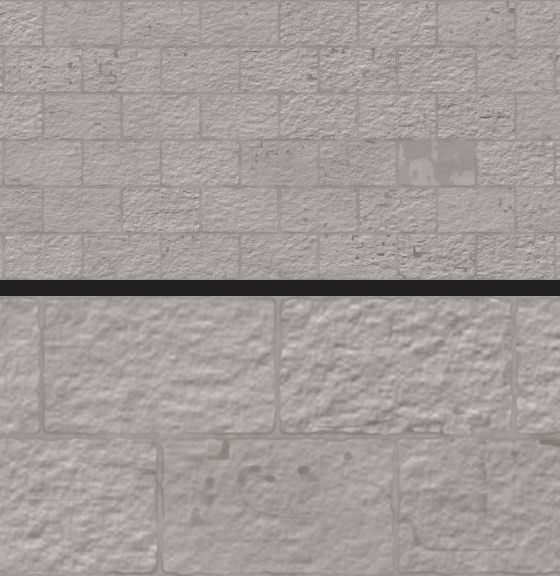
Top, the full canvas; bottom, a detail of the centre.
Write a Shadertoy shader that draws this texture.

```glsl
// Wall of grey hewn stone blocks in a running bond with thin mortar joints.
// A noise height field, reseeded for every block, is lit from the upper left;
// box distances give the joints, and hashes vary tone, roughness and pitting.

#define ROWS 6.0
#define BLOCK_WIDTH 0.28125
#define FIRST_JOINT 0.013
#define JOINT_HALF 0.0038
#define RELIEF 0.42
#define STONE_COLOR vec3(0.654, 0.636, 0.628)
#define MORTAR_COLOR vec3(0.628, 0.610, 0.600)
#define SHADOW_COLOR vec3(0.43, 0.41, 0.39)
#define PALE_COLOR vec3(0.71, 0.69, 0.68)
#define SMOOTH_BLOCK vec2(5.0, 2.0)

float hash(vec2 p) {
    vec3 q = fract(vec3(p.xyx) * 0.1031);
    q += dot(q, q.yzx + 33.33);
    return fract((q.x + q.y) * q.z);
}

float noise(vec2 p) {
    vec2 i = floor(p), f = fract(p);
    f = f * f * (3.0 - 2.0 * f);
    return mix(mix(hash(i), hash(i + vec2(1, 0)), f.x),
               mix(hash(i + vec2(0, 1)), hash(i + vec2(1, 1)), f.x), f.y);
}

float fbm(vec2 p) {
    float sum = 0.0, amplitude = 0.5;
    for (int i = 0; i < 4; i++) {
        sum += amplitude * noise(p);
        p = mat2(1.6, 1.2, -1.2, 1.6) * p + 17.3;
        amplitude *= 0.5;
    }
    return sum;
}

// Chiselled surface: bumps slightly longer than tall, plus uneven ledges
float stoneHeight(vec2 p, float ledges) {
    float bumps = 0.50 * noise(p * vec2(48.0, 72.0))
                + 0.32 * noise(p * vec2(95.0, 130.0) + 31.0)
                + 0.18 * noise(p * vec2(210.0, 240.0) + 67.0);
    float bed = noise(p * vec2(7.0, 26.0) + 5.0 + 0.5 * bumps);
    return bumps + ledges * smoothstep(0.46, 0.56, bed);
}

float boxDistance(vec2 p, vec2 halfSize, float radius) {
    vec2 q = abs(p) - halfSize + radius;
    return length(max(q, 0.0)) + min(max(q.x, q.y), 0.0) - radius;
}

void mainImage(out vec4 fragColor, in vec2 fragCoord) {
    vec2 p = fragCoord / iResolution.y;
    float pixel = 1.0 / iResolution.y;

    // Block layout: alternate rows shift by half a block
    vec2 size = vec2(BLOCK_WIDTH, 1.0 / ROWS);
    float row = floor(p.y / size.y);
    vec2 grid = p - vec2(FIRST_JOINT + 0.5 * size.x * mod(row, 2.0), 0.0);
    vec2 cell = floor(grid / size);
    vec2 local = grid - (cell + 0.5) * size;

    // Character of this block
    vec2 id = cell + 20.0;
    float tone = hash(id + 3.7) - 0.5;
    float roughness = mix(0.65, 1.25, hash(id + 11.3));
    float ledges = 0.25 * smoothstep(0.45, 1.0, hash(id + 23.9));
    float pitting = hash(id + 41.1);
    float smoothed = 1.0 - step(0.5, distance(cell, SMOOTH_BLOCK));
    roughness *= 1.0 - 0.8 * smoothed;
    vec2 s = p + 9.0 * vec2(hash(id + 51.0), hash(id + 77.0));

    // Lit relief
    vec2 toLight = vec2(-0.0020, 0.0036);
    float slope = stoneHeight(s, ledges) - stoneHeight(s + toLight, ledges);
    float mottle = fbm(s * vec2(9.0, 13.0)) - 0.47;
    float grain = hash(floor(p * 420.0)) - 0.5;
    float light = RELIEF * roughness * slope + 0.07 * mottle + 0.015 * tone + 0.015 * grain;
    vec3 stone = STONE_COLOR + light;

    // Pits and short dark cracks under the ledges
    float pit = smoothstep(0.76, 0.92, noise(s * vec2(55.0, 75.0) + 90.0))
              * smoothstep(0.45, 0.75, noise(s * 9.0 + 13.0));
    float crackLine = abs(noise(s * vec2(8.0, 24.0) + 45.0) - 0.5);
    float crack = (1.0 - smoothstep(0.0, 0.035, crackLine))
                * smoothstep(0.55, 0.8, noise(s * vec2(16.0, 20.0) + 60.0));
    float wear = max(pit * (0.25 + 0.6 * pitting), crack * 0.45 * pitting);
    stone = mix(stone, SHADOW_COLOR, wear * (1.0 - smoothed));

    // Dressed block with pale scaling
    float scaling = smoothstep(0.50, 0.64, fbm(s * vec2(24.0, 18.0)) - 0.5 * local.y);
    vec3 dressed = mix(stone - 0.035, PALE_COLOR + light, 0.75 * scaling);
    stone = mix(stone, dressed, smoothed);

    // Joints: ragged block outline, recessed mortar and a broken shadow line
    float ragged = 0.004 * (noise(p * 45.0) - 0.5) + 0.003 * (noise(p * 120.0) - 0.5);
    float d = boxDistance(local, 0.5 * size - JOINT_HALF, 0.006) + ragged;
    vec3 mortar = MORTAR_COLOR + 0.05 * (noise(p * 150.0) - 0.5) + 0.06 * mottle;
    vec3 color = mix(stone, mortar, smoothstep(-pixel, pixel, d));
    float lowerEdge = smoothstep(0.40, 0.49, -local.y / size.y);
    float broken = smoothstep(0.3, 0.75, noise(p * vec2(22.0, 26.0) + 8.0));
    float line = 1.0 - smoothstep(0.0, 0.0022 + pixel, abs(d - 0.001));
    color = mix(color, SHADOW_COLOR, line * (0.10 + 0.35 * broken * (0.5 + 0.5 * lowerEdge)));

    fragColor = vec4(clamp(color, 0.0, 1.0), 1.0);
}
```
